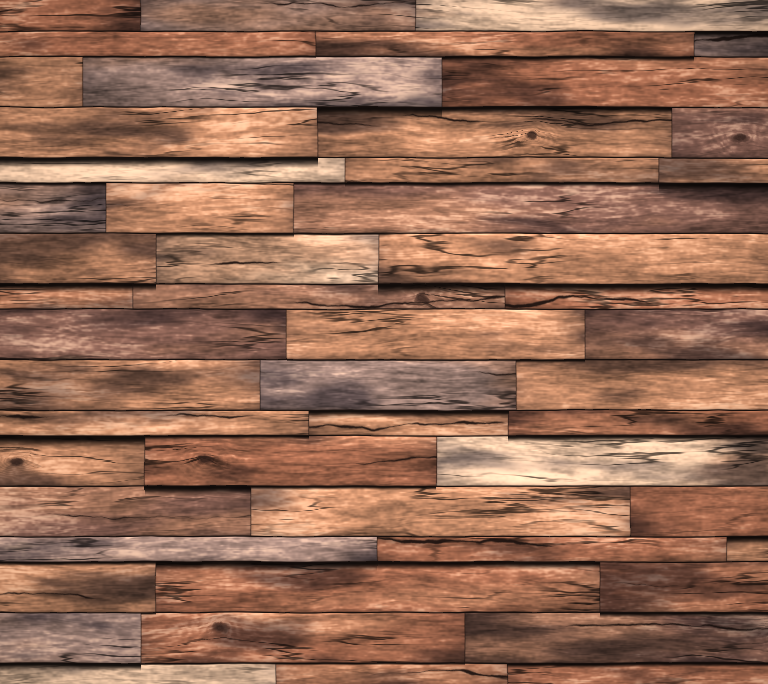
Give the GLSL for this texture, as a Shadertoy shader.

```glsl
// A wall of reclaimed wooden planks: courses repeat as thin, thick, thick, and
// hashed joints split each course. Stretched noise gives every plank its own
// grain, stains, cracks and knots; uneven plank depths cast the shadows.

const float PERIOD = 0.1847;       // height of three courses
const float FIRST = 0.0455;        // top of the first thin course
const float THIN = 0.2;            // shares of the period
const float THICK = 0.4;
const float GAP = 0.0009;          // seam half width
const float SHADOW_REACH = 0.024;
const float EDGE_WANDER = 0.0035;
const float KNOT_CHANCE = 0.22;
const float CRACK_CHANCE = 0.4;
const float VIGNETTE = 0.5;
const vec3 AMBER = vec3(0.82, 0.575, 0.43);
const vec3 RUSSET = vec3(0.71, 0.45, 0.335);
const vec3 UMBER = vec3(0.56, 0.395, 0.34);
const vec3 PALE = vec3(0.93, 0.77, 0.64);
const vec3 GREY = vec3(0.68, 0.55, 0.50);
const vec3 STAIN = vec3(0.50, 0.51, 0.56);
const vec3 SOOT = vec3(0.10, 0.065, 0.055);

struct Plank { vec2 local; vec2 size; float id; float depth; };

float hash(vec2 p) {
    vec3 q = fract(p.xyx * 0.1031);
    q += dot(q, q.yzx + 33.33);
    return fract((q.x + q.y) * q.z);
}

float noise(vec2 p) {
    vec2 i = floor(p), f = fract(p);
    f = f * f * (3.0 - 2.0 * f);
    return mix(mix(hash(i), hash(i + vec2(1, 0)), f.x),
               mix(hash(i + vec2(0, 1)), hash(i + vec2(1, 1)), f.x), f.y);
}

float fbm(vec2 p) {
    float sum = 0.0, amp = 0.53;
    for (int i = 0; i < 4; i++) {
        sum += amp * noise(p);
        p = p * 2.03 + 7.1;
        amp *= 0.5;
    }
    return sum;
}

float rowAt(float y) {
    float t = (y - FIRST) / PERIOD, f = fract(t);
    return 3.0 * floor(t) + step(THIN, f) + step(THIN + THICK, f);
}

// Finds the plank of a course that covers p; y runs downwards.
Plank plankAt(float row, vec2 p, float width) {
    float group = floor(row / 3.0), k = row - 3.0 * group;
    float top = FIRST + PERIOD * (group + step(0.5, k) * THIN + step(1.5, k) * THICK);
    float tall = PERIOD * mix(THIN, THICK, step(0.5, k));
    float a = width * mix(0.1, 0.5, hash(vec2(row + 20.0, 3.0)));
    float b = a + width * mix(0.24, 0.62, hash(vec2(row + 20.0, 8.0)));
    float n = step(a, p.x) + step(b, p.x);
    float left = n < 0.5 ? -0.2 : (n < 1.5 ? a : b);
    float right = n < 0.5 ? a : (n < 1.5 ? b : width + 0.3);
    float id = (row + 20.0) * 3.0 + n;
    return Plank(p - vec2(left, top), vec2(right - left, tall), id, hash(vec2(id, 41.0)));
}

vec3 plankTint(float h) {
    vec3 c = mix(AMBER, RUSSET, step(0.38, h));
    c = mix(c, UMBER, step(0.68, h));
    c = mix(c, PALE, step(0.81, h));
    return mix(c, GREY, step(0.90, h));
}

vec3 wood(Plank k, float px) {
    vec2 p = k.local, seed = vec2(k.id * 13.7, k.id * 5.3);
    vec3 tint = plankTint(hash(vec2(k.id, 11.0)));
    tint = mix(tint, AMBER, 0.6 * smoothstep(0.45, 0.7, fbm(p * vec2(3, 14) + seed + 83.0)));

    // Knot, which also bends the growth rings around it
    vec2 centre = k.size * vec2(mix(0.2, 0.8, hash(seed + 1.0)), mix(0.3, 0.7, hash(seed + 2.0)));
    float knotSize = mix(0.004, 0.013, hash(seed + 3.0)) * step(hash(seed + 4.0), KNOT_CHANCE);
    float knotDist = length((p - centre) * vec2(0.75, 1.2)) + 0.012 * (fbm(p * 80.0 + seed) - 0.5);
    float bend = step(0.001, knotSize) * exp(-knotDist * 38.0);

    // Growth rings and fibres along a gently flowing grain
    float field = fbm(p * vec2(2.6, 11.0) + seed) + 0.5 * bend;
    vec2 g = vec2(p.x, p.y + 0.035 * field);
    float rings = 0.5 + 0.5 * sin(field * 95.0 + 4.0 * fbm(g * vec2(25, 130) + seed));
    float fibre = noise(g * vec2(38, 260) + seed) + noise(g * vec2(95, 430) + seed) - 1.0;
    float streak = fbm(g * vec2(7, 70) + seed) - 0.5;
    float speck = noise(p * vec2(210, 300) + seed) - 0.5;
    float tone = 0.98 + 0.09 * (rings - 0.5) + 0.2 * fibre + 0.5 * streak + 0.12 * speck;
    tone += 0.75 * (fbm(p * vec2(5, 18) + seed + 31.0) - 0.5);
    vec3 col = mix(tint * tone, PALE * min(tone, 1.1), 0.55 * smoothstep(1.0, 1.35, tone));

    // Dark stains, charred ends and weathered hairline splits
    float stain = smoothstep(0.5, 0.74, fbm(g * vec2(5, 22) + seed + 57.0));
    float ends = exp(-min(p.x, k.size.x - p.x) * 32.0) * fbm(p * vec2(18, 70) + seed);
    col *= mix(vec3(1), STAIN, clamp(0.9 * stain + 0.8 * ends, 0.0, 1.0));
    float ridge = 1.0 - abs(2.0 * fbm(g * vec2(7, 85) + seed + 19.0) - 1.0);
    float rough = smoothstep(0.5, 0.7, fbm(p * vec2(6, 20) + seed + 140.0));
    col *= 1.0 - (0.1 + 0.5 * rough) * smoothstep(0.88, 0.99, ridge);

    // Cracks that follow a wandering line and taper out
    for (int i = 0; i < 2; i++) {
        vec2 s = seed + 100.0 + 19.0 * float(i);
        float line = k.size.y * mix(0.18, 0.82, hash(s));
        line += 0.03 * (fbm(vec2(p.x * 8.0, 0.0) + s) - 0.5) + 0.005 * (fbm(p * vec2(60, 40) + s) - 0.5);
        float open = smoothstep(0.55, 0.95, noise(vec2(p.x * 6.0, 4.0) + s));
        open *= step(hash(s + 5.0), CRACK_CHANCE);
        float thick = 0.0036 * open * noise(p * vec2(45, 30) + s);
        float d = abs(p.y - line);
        float cut = (1.0 - smoothstep(thick - px, thick + px, d)) * smoothstep(0.0, 0.4, open);
        col *= 1.0 - 0.35 * open * exp(-d * 150.0);
        col = mix(col, SOOT, 0.9 * cut);
    }
    float core = 1.0 - smoothstep(knotSize * 0.3, knotSize + px, knotDist);
    return mix(col, SOOT * 1.8, 0.8 * core * step(0.001, knotSize));
}

void mainImage(out vec4 fragColor, in vec2 fragCoord) {
    float px = 1.0 / iResolution.y, width = iResolution.x * px;
    vec2 p = vec2(fragCoord.x, iResolution.y - fragCoord.y) * px;
    vec2 q = p + EDGE_WANDER * (vec2(0.3 * noise(p * 45.0), fbm(p * vec2(14, 5))) - 0.5);
    float row = rowAt(q.y);
    Plank k = plankAt(row, q, width);
    Plank above = plankAt(row - 1.0, q, width);
    vec3 col = wood(k, px);

    // Lit upper edge, turned lower edge and the shadow of the course above
    float low = k.size.y - k.local.y;
    col *= 1.0 + 0.25 * k.depth * exp(-k.local.y * 260.0) - 0.3 * exp(-low * 330.0);
    float reach = 0.002 + SHADOW_REACH * max(above.depth - k.depth, 0.0);
    col = mix(SOOT * 0.4, col, mix(0.05, 1.0, smoothstep(0.15, 1.0, k.local.y / reach)));

    // Seams, fainter at the butt joints
    float side = min(k.local.x, k.size.x - k.local.x);
    float level = min(k.local.y, low);
    col = mix(SOOT, col, mix(0.3, 1.0, smoothstep(GAP - px, GAP + px, side + 0.0004)));
    col = mix(SOOT, col, smoothstep(GAP - px, GAP + px, level + 0.0004));

    vec2 c = p / vec2(width, 1.0) - 0.5;
    col *= 1.08 - VIGNETTE * dot(c, c);
    fragColor = vec4(clamp(col, 0.0, 1.0), 1.0);
}
```
